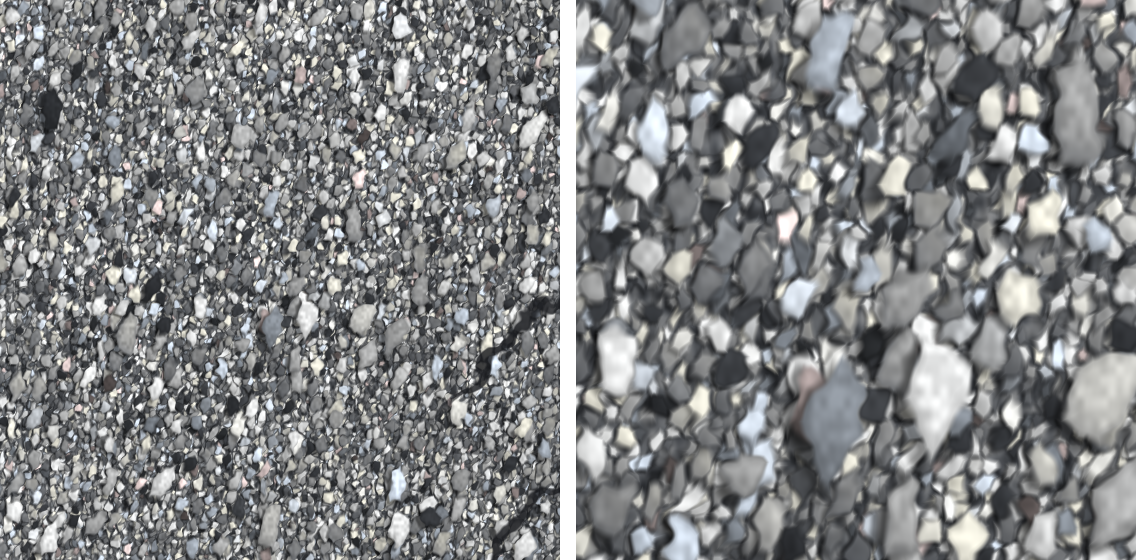
Left, the full canvas; right, a detail of the centre.
This texture is drawn by a WebGL 2 fragment shader. Its source:

```glsl
#version 300 es
precision highp float;
// Coarse asphalt: five layers of angular stone chips, from fine grit to sparse
// pebbles, painted over each other on jittered grids. Each chip leans slightly
// off vertical and casts a short shadow; diagonal grooves cross one corner.
uniform vec2 u_resolution;
out vec4 fragColor;

#define LAYERS 5
#define FINE_CELLS 104.0
#define LAYER_SCALE 0.64
#define FIRST_CHANCE 1.6
#define LAYER_CHANCE 0.52
#define LEAN 0.27
#define LEAN_SPREAD 0.75
#define SOFTNESS 0.0018
#define SHADOW_DEPTH 0.44
#define GRIT 0.22
#define WARP 0.006
#define GROOVE_SPACING 0.34

const float TAU = 6.2831853;
const vec2 LIGHT = vec2(0.8, 0.6);

vec3 hash3(vec3 p) {
    p = fract(p * vec3(0.1031, 0.1030, 0.0973));
    p += dot(p, p.yxz + 33.33);
    return fract((p.xxy + p.yxx) * p.zyx);
}

float valueNoise(vec2 p) {
    vec2 i = floor(p), f = fract(p);
    f = f * f * (3.0 - 2.0 * f);
    float below = mix(hash3(vec3(i, 7.0)).x, hash3(vec3(i + vec2(1, 0), 7.0)).x, f.x);
    float above = mix(hash3(vec3(i + vec2(0, 1), 7.0)).x, hash3(vec3(i + 1.0, 7.0)).x, f.x);
    return mix(below, above, f.y);
}

// Convex chip: intersection of seven half planes with uneven offsets.
float chipDistance(vec2 q, float radius, float stretch, vec3 seed) {
    q.y /= stretch;
    float d = -1.0;
    for (int k = 0; k < 7; k++) {
        float uneven = fract(seed.x * 7.3 + seed.y * 3.1 + float(k) * 0.618);
        float a = (float(k) + 0.6 * fract(seed.z * 5.7 + float(k) * 0.37)) * TAU / 7.0;
        d = max(d, dot(q, vec2(cos(a), sin(a))) - radius * mix(0.74, 1.08, uneven));
    }
    return d;
}

// Greys run from cool in the dark to neutral in the light, with rare tints.
vec3 stoneColor(float tone, float hue) {
    vec3 tint = mix(vec3(0.95, 1.0, 1.08), vec3(0.995, 1.0, 1.0), smoothstep(0.1, 0.6, tone));
    float pale = smoothstep(0.45, 0.8, tone);
    tint = mix(tint, vec3(1.01, 1.0, 0.94), pale * smoothstep(0.6, 0.85, hue));
    tint = mix(tint, vec3(0.94, 0.99, 1.05), 1.0 - smoothstep(0.06, 0.2, hue));
    tint = mix(tint, vec3(1.07, 0.98, 0.97), step(0.975, hue));
    return tone * tint;
}

void paintLayer(inout vec3 color, vec2 p, float cells, float layer, float chance) {
    vec2 g = p * cells + layer * 17.3;
    vec2 home = floor(g);
    float blur = SOFTNESS * cells;
    float size = layer / float(LAYERS - 1);
    for (int j = -1; j <= 1; j++)
    for (int i = -1; i <= 1; i++) {
        vec2 cell = home + vec2(i, j);
        vec3 place = hash3(vec3(cell, layer + 1.0));
        if (place.z > chance) continue;
        vec3 form = hash3(vec3(cell, layer + 21.0));
        vec3 look = hash3(vec3(cell, layer + 41.0));

        vec2 offset = g - cell - 0.5 - (place.xy - 0.5) * 0.7;
        float lean = LEAN + (form.z - 0.5) * LEAN_SPREAD;
        mat2 turn = mat2(cos(lean), sin(lean), -sin(lean), cos(lean));
        float radius = mix(0.28, 0.46, form.x) * mix(1.0, 0.74, size);
        float stretch = mix(1.25, 2.1 + 0.3 * size, form.y * form.y);
        float d = chipDistance(turn * offset, radius, stretch, form);
        float shadow = chipDistance(turn * (offset + LIGHT * 0.13), radius, stretch, form);

        // Bigger chips are mostly pale, with a few nearly black ones.
        float tone = mix(0.27, 0.99, look.x);
        tone = mix(tone, mix(0.6, 0.92, look.x), size * 0.75);
        tone = mix(tone, 0.15 + 0.12 * look.z, step(look.y, 0.07));
        float facet = dot(offset, LIGHT) / radius;
        tone *= 1.0 + 0.09 * clamp(facet, -1.0, 1.0);
        tone *= mix(0.86, 1.0, smoothstep(0.0, 0.12, -d));

        color *= 1.0 - SHADOW_DEPTH * (1.0 - smoothstep(-blur, blur + 0.04, shadow));
        color = mix(color, stoneColor(min(tone, 0.9), look.z), 1.0 - smoothstep(-blur, blur, d));
    }
}

// Ragged diagonal grooves, confined to the lower right.
float grooveMask(vec2 p) {
    float rough = valueNoise(p * 22.0) * 0.05 + valueNoise(p * 70.0) * 0.018;
    float across = p.x - p.y + rough - 0.034;
    float d = abs(fract((across - 0.52) / GROOVE_SPACING + 0.5) - 0.5) * GROOVE_SPACING;
    float width = 0.004 + 0.016 * valueNoise(p * 16.0 + 5.0);
    float zone = smoothstep(0.72, 0.86, p.x) * smoothstep(0.36, 0.42, across);
    return zone * (1.0 - smoothstep(width * 0.6, width + 0.004, d));
}

void main() {
    vec2 p = gl_FragCoord.xy / min(u_resolution.x, u_resolution.y);
    // Bend the grids a little so that the chips get ragged outlines.
    vec2 bend = vec2(valueNoise(p * 95.0), valueNoise(p * 95.0 + 40.0)) - 0.5;
    vec2 bent = p + WARP * bend;
    vec3 color = stoneColor(mix(0.14, 0.5, valueNoise(p * vec2(190.0, 130.0) + 9.0)), 0.5);
    float cells = FINE_CELLS, chance = FIRST_CHANCE;
    for (int layer = 0; layer < LAYERS; layer++) {
        paintLayer(color, bent, cells, float(layer), chance);
        cells *= LAYER_SCALE;
        chance *= LAYER_CHANCE;
    }
    // Fine surface grit, broad unevenness, then the grooves.
    color *= 1.0 + GRIT * (valueNoise(p * vec2(210.0, 150.0)) - 0.5);
    color *= 0.97 + 0.14 * valueNoise(p * 9.0);
    color = mix(color, vec3(0.10, 0.105, 0.12), 0.82 * grooveMask(p));
    fragColor = vec4(clamp(color, 0.0, 1.0), 1.0);
}
```
